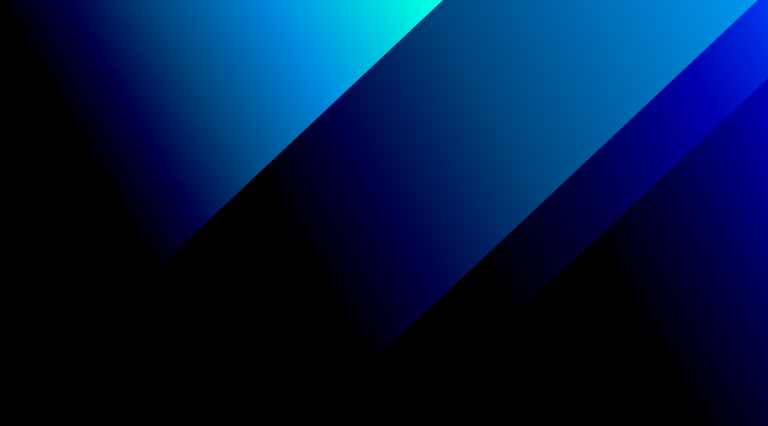
Give the GLSL for this background, as a Shadertoy shader.

```glsl
// Diagonal folded bands, each fading from black through navy and azure to cyan.

const vec3 BLACK  = vec3(0.0, 0.0, 0.005);
const vec3 NAVY   = vec3(0.0, 0.0, 0.28);
const vec3 TEAL   = vec3(0.0, 0.27, 0.49);
const vec3 AZURE  = vec3(0.0, 0.54, 0.88);
const vec3 SKY    = vec3(0.0, 0.60, 0.95);
const vec3 CYAN   = vec3(0.0, 1.0, 0.89);
const vec3 ROYAL  = vec3(0.0, 0.0, 0.70);
const vec3 COBALT = vec3(0.0, 0.22, 0.95);

// Slopes of the band edges and of the colour gradient
const float EDGE_SLOPE = 1.064;
const float FADE_SLOPE = 0.58;

// Linear progress of t from a to b, limited to 0..1
float span(float a, float b, float t) {
    return clamp((t - a) / (b - a), 0.0, 1.0);
}

// Four-colour ramp, black before the first stop
vec3 ramp(float t, vec4 stops, vec3 low, vec3 mid, vec3 high) {
    vec3 color = mix(BLACK, low, span(stops.x, stops.y, t));
    color = mix(color, mid, span(stops.y, stops.z, t));
    return mix(color, high, span(stops.z, stops.w, t));
}

// Antialiased step across a diagonal edge
float pastEdge(float across, float edge, float pixel) {
    return smoothstep(edge - pixel, edge + pixel, across);
}

void mainImage(out vec4 fragColor, in vec2 fragCoord) {
    // Height units, measured from the top left corner
    vec2 p = vec2(fragCoord.x, iResolution.y - fragCoord.y) / iResolution.y;
    float pixel = 1.0 / iResolution.y;
    float across = p.x + EDGE_SLOPE * p.y;
    float fade = p.x - FADE_SLOPE * p.y;

    // Colour of each band
    vec3 cyanBand = ramp(fade, vec4(0.0, 0.16, 0.352, 0.634), NAVY, TEAL, AZURE);
    cyanBand = mix(cyanBand, CYAN, span(0.634, 1.0, fade));
    vec3 azureBand = ramp(fade, vec4(0.376, 0.634, 1.01, 1.78), NAVY, TEAL, SKY);
    vec3 cobaltBand = ramp(fade, vec4(0.784, 1.14, 1.53, 1.80), NAVY, ROYAL, COBALT);
    vec3 royalBand = ramp(fade, vec4(1.07, 1.34, 1.66, 1.80), NAVY, ROYAL, ROYAL);

    // Stack the bands from left to right
    vec3 color = mix(cyanBand, azureBand, pastEdge(across, 1.040, pixel));
    color = mix(color, cobaltBand, pastEdge(across, 1.779, pixel));
    color = mix(color, royalBand, pastEdge(across, 1.998, pixel));
    fragColor = vec4(color, 1.0);
}
```
